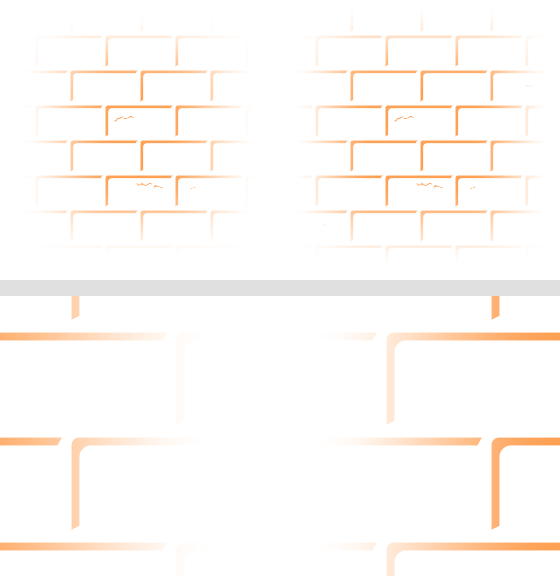
Top, the full canvas; bottom, a detail of the centre.
This pattern is drawn by a Shadertoy shader. Its source:

```glsl
#define ROWS 8.0
#define INSET 0.015
#define LINE_WIDTH 0.075
#define OUTER_RADIUS 0.07
#define INNER_RADIUS 0.11
#define SCRATCH_HALF_WIDTH 0.013
#define WOBBLE 0.06
#define INK vec3(1.0, 0.63, 0.33)
#define PAPER vec3(1.0)

// Scratch strokes as start and end, in row heights from the top left of a panel
const vec4 SCRATCHES[7] = vec4[7](
    vec4(3.29, 3.45, 3.50, 3.34), vec4(3.55, 3.38, 3.80, 3.34),
    vec4(3.92, 5.26, 4.32, 5.27), vec4(4.41, 5.32, 4.62, 5.35),
    vec4(5.46, 5.39, 5.57, 5.35), vec4(7.02, 2.47, 7.19, 2.45),
    vec4(1.25, 6.40, 1.33, 6.43));

vec2 hashGradient(vec2 cell) {
    float angle = 6.2832 * fract(sin(dot(cell, vec2(127.1, 311.7))) * 43758.5);
    return vec2(cos(angle), sin(angle));
}

float gradientNoise(vec2 p) {
    vec2 i = floor(p), f = fract(p);
    vec2 u = f * f * f * (f * (f * 6.0 - 15.0) + 10.0);
    vec2 e = vec2(0.0, 1.0);
    float a = dot(hashGradient(i), f);
    float b = dot(hashGradient(i + e.yx), f - e.yx);
    float c = dot(hashGradient(i + e.xy), f - e.xy);
    float d = dot(hashGradient(i + e.yy), f - e.yy);
    return mix(mix(a, b, u.x), mix(c, d, u.x), u.y);
}

// Distance to a quarter plane with a rounded corner at the origin
float roundedCorner(vec2 p, float radius) {
    vec2 v = radius - p;
    return min(max(v.x, v.y), 0.0) + length(max(v, 0.0)) - radius;
}

float segment(vec2 p, vec2 a, vec2 b) {
    vec2 ab = b - a;
    return length(p - a - ab * clamp(dot(p - a, ab) / dot(ab, ab), 0.0, 1.0));
}

// Top and left edge of each brick, with slanted ends
float brickEdges(vec2 p) {
    float shift = mod(floor(p.y), 2.0);
    vec2 q = vec2(mod(p.x - shift, 2.0), fract(p.y));
    float outer = roundedCorner(q - INSET, OUTER_RADIUS);
    float inner = roundedCorner(q - INSET - LINE_WIDTH, INNER_RADIUS);
    float ends = q.x > q.y ? q.x + 0.55 * q.y - 1.93 : q.y + 0.5 * q.x - 0.9;
    return max(max(outer, -inner), ends);
}

float scratches(vec2 p) {
    vec2 bent = p + vec2(0.0, WOBBLE * gradientNoise(p * 9.0));
    float d = 1e3;
    for (int i = 0; i < SCRATCHES.length(); i++)
        d = min(d, segment(bent, SCRATCHES[i].xy, SCRATCHES[i].zw));
    float thinning = 0.008 * gradientNoise(p * 17.0);
    return d - SCRATCH_HALF_WIDTH + thinning;
}

// Soft rectangular vignette; alternate panels reach further
float panelFade(vec2 p, float wide) {
    vec2 center = vec2(mix(3.96, 4.04, wide), 3.9);
    vec2 solid = mix(vec2(0.65, 1.15), vec2(1.35, 1.25), wide);
    vec2 reach = mix(vec2(3.45, 3.54), vec2(3.75, 3.85), wide);
    vec2 fade = 1.0 - smoothstep(solid, reach, abs(p - center));
    return fade.x * fade.y;
}

void mainImage(out vec4 fragColor, in vec2 fragCoord) {
    vec2 uv = fragCoord / iResolution.y;
    float wide = mod(floor(uv.x), 2.0);
    vec2 p = ROWS * vec2(fract(uv.x), 1.0 - uv.y);
    float pixel = ROWS / iResolution.y;

    float d = min(brickEdges(p), scratches(p));
    float coverage = clamp(0.5 - d / pixel, 0.0, 1.0);
    fragColor = vec4(mix(PAPER, INK, coverage * panelFade(p, wide)), 1.0);
}
```
